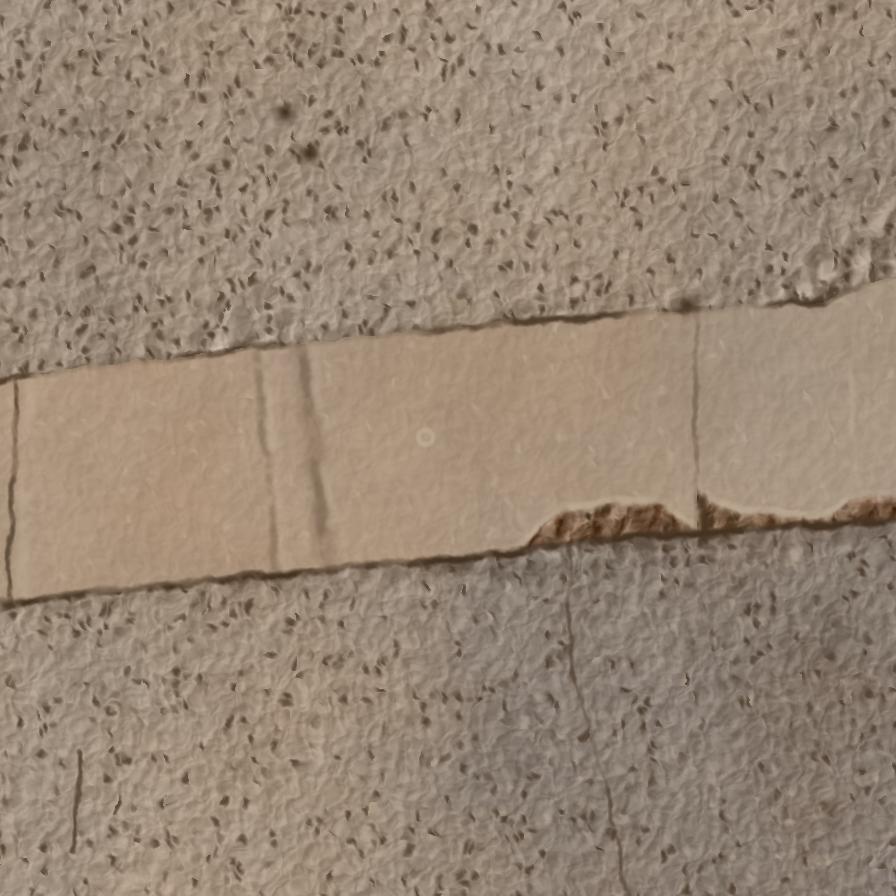
Write a WebGL 1 fragment shader that draws this texture.

```glsl
precision highp float;
// Weathered concrete crossed by a slightly tilted band of smooth tan pavers.
// Cellular noise gives grain, pits and rubble; layered sines bend the edges
// and tint the stone; distance functions place joints, cracks and debris.

uniform vec2 u_resolution;

#define CONCRETE vec3(0.640, 0.570, 0.497)
#define SHADE vec3(0.535, 0.485, 0.442)
#define PAVER vec3(0.668, 0.573, 0.482)
#define SOIL vec3(0.270, 0.200, 0.135)
#define RUST vec3(0.500, 0.370, 0.275)
#define PALE vec3(0.760, 0.690, 0.600)
#define MOSS vec3(0.400, 0.360, 0.160)
#define GRAIN 0.18
#define PIT_SCALE 80.0

vec3 col;

void paint(vec3 ink, float amount) { col = mix(col, ink, clamp(amount, 0.0, 1.0)); }

vec2 hash2(vec2 p) {
  vec3 a = fract(p.xyx * vec3(0.1031, 0.1030, 0.0973));
  a += dot(a, a.yzx + 33.33);
  return fract((a.xx + a.yz) * a.zy);
}

// Distance to the nearest seed, and that seed's random value
vec2 cells(vec2 p) {
  vec2 best = vec2(9.0, 0.0);
  for (int j = -1; j <= 1; j++)
    for (int i = -1; i <= 1; i++) {
      vec2 id = floor(p) + vec2(float(i), float(j));
      vec2 h = hash2(id);
      float d = length(id + h - p);
      if (d < best.x) best = vec2(d, fract(h.x * 7.3 + h.y * 13.7));
    }
  return best;
}

// Slanted light across cellular bumps
float relief(vec2 p) { return cells(p + vec2(0.3, -0.22)).x - cells(p).x; }

vec2 waves(vec2 p) {
  vec2 s = vec2(0.0);
  float amp = 0.5;
  for (int i = 0; i < 4; i++) {
    s += amp * sin(p.yx * vec2(1.0, 1.3) + 1.7 * sin(p * 0.8 + float(i)));
    p = mat2(1.5, 1.1, -1.1, 1.5) * p + 2.3;
    amp *= 0.6;
  }
  return s;
}

float span(float a, float b, float soft, float x) {
  return smoothstep(a - soft, a + soft, x) * (1.0 - smoothstep(b - soft, b + soft, x));
}

float line(float d, float w) { return 1.0 - smoothstep(0.2 * w, 1.7 * w, abs(d)); }

float stroke(vec2 p, vec2 a, vec2 b, float w) {
  vec2 ab = b - a;
  return line(length(p - a - ab * clamp(dot(p - a, ab) / dot(ab, ab), 0.0, 1.0)), w);
}

float blob(vec2 p, vec2 c, float r) { return exp(-dot(p - c, p - c) / (r * r)); }

void main() {
  vec2 p = gl_FragCoord.xy / u_resolution;
  vec2 fine = waves(p * 85.0), mid = waves(p * 34.0), broad = waves(p * 9.0 + 4.0);
  vec2 q = p + 0.0025 * fine + 0.002 * mid;
  float x = p.x;
  float broken = smoothstep(-0.8, 0.5, mid.x + 0.6 * fine.y);

  // Signed heights above the two band edges
  float up = q.y - (0.577 + 0.135 * x - 0.045 * x * x + 0.024 * smoothstep(0.9, 1.0, x));
  float low = q.y - (0.326 + 0.115 * x - 0.03 * x * x + 0.008 * smoothstep(0.55, 0.65, x));
  float band = smoothstep(-0.003, 0.003, low) * (1.0 - smoothstep(-0.004, 0.004, up));
  float above = step(0.0, up), below = 1.0 - step(0.0, low);

  // Base tones with broad stains
  col = mix(CONCRETE, mix(PAVER, CONCRETE, 0.75 * smoothstep(0.4, 0.85, x)), band);
  float dusk = below * smoothstep(0.25, 0.75, x + 0.12 * broad.x);
  dusk += above * (0.4 * blob(p, vec2(0.08, 0.72), 0.2) + 0.35 * blob(p, vec2(0.9, 0.8), 0.2));
  paint(SHADE, dusk);
  col -= below * 0.035 * (blob(p, vec2(0.56, 0.16), 0.1) + blob(p, vec2(0.9, 0.25), 0.1));
  col += 0.022 * broad.x + 0.018 * mid.y * (1.0 - 0.5 * band) + vec3(0.009, 0.0, -0.009) * broad.y;

  // Grain, stronger in the rubble beside the edges
  float tuft = smoothstep(0.83, 0.93, x);
  float rubble = above * exp(-up * mix(28.0, 16.0, tuft)) * (0.5 + span(0.2, 0.33, 0.03, x) + tuft);
  rubble += below * exp(low * 28.0) * (0.5 + 0.6 * span(0.5, 0.8, 0.04, x));
  vec2 g = p + 0.004 * fine + 0.004 * mid;
  float clods = relief(g * vec2(42.0, 30.0));
  float bumps = relief(g * vec2(66.0, 48.0)) * 0.7 + relief(g * 108.0 + 9.0) * 0.6;
  col += GRAIN * (bumps * mix(1.0, 0.32, band) + 2.0 * clods * rubble) - 0.05 * rubble;

  // Ragged dark pits and pale grit
  vec2 pit = cells(mat2(1.05, -0.35, 0.5, 0.65) * (g + 0.002 * fine.yx) * PIT_SCALE);
  float crowd = 0.34 + 0.2 * above * (1.0 - smoothstep(0.25, 0.65, x)) + 0.25 * rubble + 0.15 * mid.x;
  float hole = smoothstep(1.0 - crowd, 1.15 - 0.5 * crowd, pit.y) * (1.0 - smoothstep(0.05, 0.55, pit.x));
  paint(SOIL, hole * 0.75 * (1.0 - 0.93 * band));
  paint(PALE, step(pit.y, 0.07) * (0.5 - pit.x));

  // Worn joints across the pavers
  float along = (0.62 - p.y) / 0.25;
  float j1 = q.x - mix(0.286, 0.309, along), j2 = q.x - mix(0.336, 0.365, along);
  float edge = q.x - mix(0.02, 0.011, along);
  paint(SOIL, band * (0.18 * line(j2, 0.012) + broken * (0.25 * line(j1, 0.005) + 0.2 * line(j2, 0.005))));
  paint(SOIL, band * (0.3 + 0.4 * broken) * (line(edge, 0.003) + 0.5 * line(q.x - 0.777, 0.003)));
  float rims = line(j1 - 0.008, 0.005) + line(j2 - 0.012, 0.005) + line(edge - 0.016, 0.007);
  rims += line(q.x - 0.952, 0.003) + stroke(q, vec2(0.66, 0.59), vec2(0.695, 0.515), 0.003);
  paint(PALE, band * 0.4 * broken * rims);

  // Mixed debris spilling over the lower edge
  float pile = 0.038 * span(0.6, 0.758, 0.035, x) + 0.028 * smoothstep(0.9, 0.96, x);
  pile += step(0.778, x) * (0.01 + 0.036 * exp(-(x - 0.778) * 26.0)) * (1.0 - smoothstep(0.88, 0.93, x));
  float debris = step(0.0, low) * (1.0 - smoothstep(pile - 0.008, pile + 0.002, low));
  paint(RUST + clods * 0.5 + bumps * 0.35 + 0.06 * fine.y, 0.85 * debris);
  paint(SOIL, debris * (0.8 * hole + 0.25 * broken));
  paint(PALE, (0.2 + 0.4 * broken) * line(low - pile - 0.004, 0.004) * smoothstep(-0.004, 0.012, pile));
  paint(SOIL, 0.8 * stroke(q, vec2(0.782, 0.442), vec2(0.788, 0.4), 0.005));

  // Patchy soil along both edges
  float gap = span(-0.1, 0.035, 0.01, x) + 0.7 * span(0.2, 0.32, 0.02, x) + span(0.48, 0.7, 0.03, x);
  gap += span(0.755, 0.785, 0.008, x) + span(0.86, 0.96, 0.02, x);
  paint(SOIL, line(up, 0.004) * (0.15 + gap * (0.3 + 0.4 * broken)));
  paint(SOIL, line(low, 0.0045) * (0.5 + 0.35 * broken) + 0.25 * line(low + 0.008, 0.01) * broken);
  paint(MOSS, 0.8 * broken * blob(q, vec2(0.503, 0.652), 0.014));
  paint(SOIL, 0.9 * blob(q, vec2(0.768, 0.659), 0.009));

  // Crack, twig, larger pits and a small pale ring
  float crack = q.x - 0.635 - 0.18 * (0.36 - p.y) * smoothstep(0.34, 0.09, p.y);
  paint(SOIL, below * line(crack, 0.0025) * (0.25 + 0.3 * broken));
  paint(SOIL, 0.7 * stroke(q, vec2(0.09, 0.162), vec2(0.081, 0.05), 0.0028));
  paint(SOIL, blob(q, vec2(0.345, 0.829), 0.01) + blob(q, vec2(0.317, 0.873), 0.009));
  paint(PALE, 0.65 * line(length(p - vec2(0.475, 0.512)) - 0.008, 0.003));

  gl_FragColor = vec4(clamp(col, 0.0, 1.0), 1.0);
}
```
